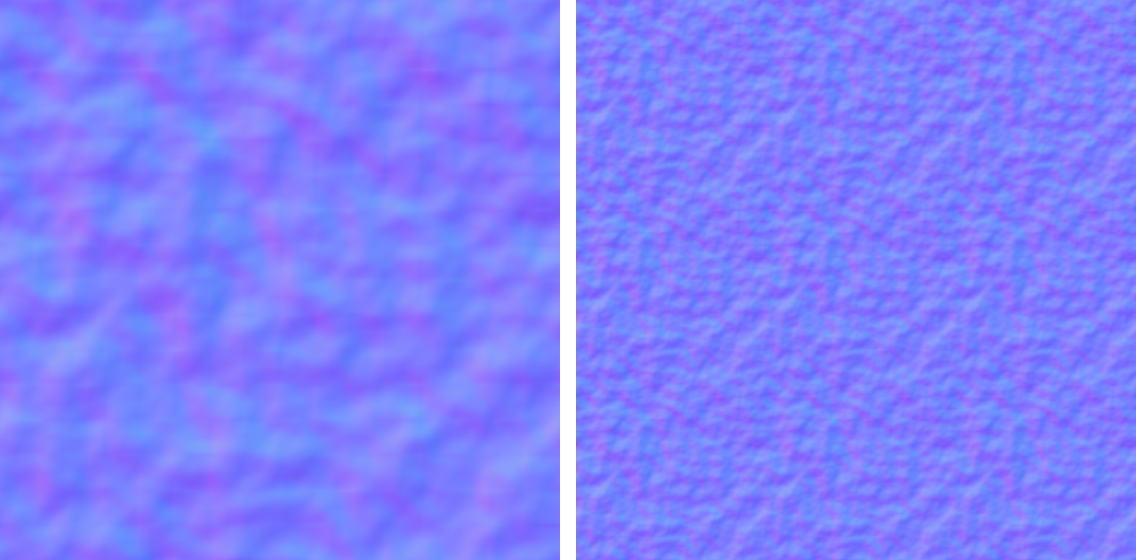
Left: one tile. Right: repeated 3 by 3.
A WebGL 1 fragment shader for this texture map:

```glsl
precision highp float;
// Tileable tangent-space normal map of a softly rippled surface.
// Wrapping gradient noise is summed over octaves; its analytic slope
// gives the normal, which is packed into red, green and blue.

uniform vec2 u_resolution;

const int OCTAVES = 4;
const float BASE_CELLS = 4.0;                            // cells per tile, coarsest octave
const vec4 OCTAVE_SLOPE = vec4(0.30, 0.80, 1.00, 0.32);  // steepness, coarse to fine
const vec2 BUMP = vec2(-0.112, 0.128);                   // slope to normal, green points down
const vec2 MEAN_TILT = vec2(-0.010, -0.008);
const float SEED = 17.0;
const float TAU = 6.2831853;

float hash(vec2 p) {
  return fract(sin(dot(p, vec2(127.1, 311.7))) * 43758.5453);
}

// Unit gradient at a lattice corner, wrapped to the tile
vec2 cornerGradient(vec2 corner, float cells, float seed) {
  float angle = TAU * hash(mod(corner, cells) + seed);
  return vec2(cos(angle), sin(angle));
}

// Analytic derivative of periodic gradient noise with a cubic fade
vec2 noiseSlope(vec2 p, float cells, float seed) {
  vec2 i = floor(p);
  vec2 f = p - i;
  vec2 fade = f * f * (3.0 - 2.0 * f);
  vec2 fadeSlope = 6.0 * f * (1.0 - f);
  vec2 e = vec2(1.0, 0.0);

  vec2 ga = cornerGradient(i, cells, seed);
  vec2 gb = cornerGradient(i + e.xy, cells, seed);
  vec2 gc = cornerGradient(i + e.yx, cells, seed);
  vec2 gd = cornerGradient(i + e.xx, cells, seed);
  float a = dot(ga, f);
  float b = dot(gb, f - e.xy);
  float c = dot(gc, f - e.yx);
  float d = dot(gd, f - e.xx);

  vec2 blended = mix(mix(ga, gb, fade.x), mix(gc, gd, fade.x), fade.y);
  return blended + fadeSlope * (fade.yx * (a - b - c + d) + vec2(b, c) - a);
}

void main() {
  vec2 uv = gl_FragCoord.xy / u_resolution;

  // Sum the slopes of all octaves
  vec2 slope = vec2(0.0);
  float cells = BASE_CELLS;
  for (int k = 0; k < OCTAVES; k++) {
    slope += OCTAVE_SLOPE[k] * noiseSlope(uv * cells, cells, SEED + cells);
    cells *= 2.0;
  }

  // Normalise and pack into colour
  vec3 normal = normalize(vec3(slope * BUMP + MEAN_TILT, 1.0));
  gl_FragColor = vec4(normal * 0.5 + 0.5, 1.0);
}
```
